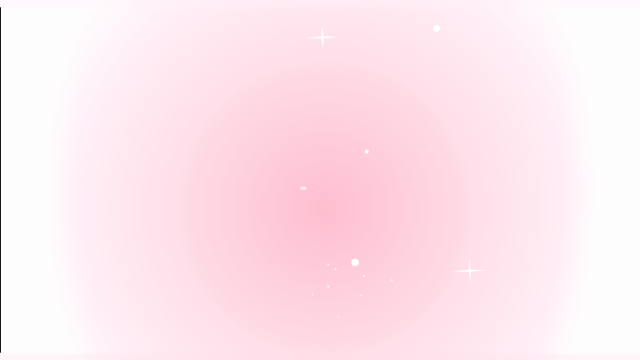
Reproduce this background procedurally as a Shadertoy shader.

```glsl
float hash(float n) {
    return fract(sin(n * 12.9898) * 43758.5453);
}

// Linear step from 0 to 1 between two values
float ramp(float a, float b, float x) {
    return clamp((x - a) / (b - a), 0.0, 1.0);
}

float disc(vec2 p, float radius, float pixel) {
    return clamp((radius - length(p)) / pixel + 0.5, 0.0, 1.0);
}

// Slightly tilted four-pointed sparkle with tapering arms
float sparkle(vec2 p, float pixel) {
    p.y -= 0.04 * p.x;
    p.x += 0.04 * p.y;
    vec2 taper = 0.0032 * (1.0 - abs(p) / vec2(0.046, 0.032));
    vec2 arms = clamp((taper - abs(p.yx)) / pixel + 0.5, 0.0, 1.0);
    arms *= step(abs(p), vec2(0.046, 0.032));
    return max(arms.x, arms.y);
}

void mainImage(out vec4 fragColor, in vec2 fragCoord) {
    float pixel = 1.0 / iResolution.y;
    vec2 p = fragCoord * pixel;
    float width = iResolution.x * pixel;

    vec3 rose = vec3(0.995, 0.745, 0.815);
    vec3 blush = vec3(0.998, 0.865, 0.905);
    vec3 petal = vec3(1.0, 0.945, 0.972);
    vec3 white = vec3(0.995, 0.992, 0.995);

    // Radial glow, a little below the middle
    float r = length(p - vec2(0.508 * width, 0.421));
    vec3 color = mix(rose, blush, ramp(0.0, 0.41, r));
    color = mix(color, petal, ramp(0.38, 0.73, r));
    color = mix(color, white, smoothstep(0.68, 0.90, r));

    // White sides, bowed inward at the corners
    float side = abs(p.x - 0.5 * width) + 0.28 * (p.y - 0.5) * (p.y - 0.5);
    color = mix(color, white, smoothstep(0.66, 0.80, side));

    // Soft strips along the top and bottom
    color = mix(color, petal, 0.35 * smoothstep(0.965, 0.99, p.y));
    color = mix(color, blush, 0.25 * smoothstep(0.025, 0.01, p.y));

    // Two sparkles and the larger lights
    float light = sparkle(p - vec2(0.504 * width, 0.896), pixel);
    light = max(light, sparkle(p - vec2(0.734 * width, 0.248), pixel));
    light = max(light, disc(p - vec2(0.555 * width, 0.271), 0.0105, pixel));
    light = max(light, disc(p - vec2(0.682 * width, 0.921), 0.0095, pixel));
    light = max(light, disc(p - vec2(0.573 * width, 0.579), 0.0055, pixel));
    vec2 flat_ = (p - vec2(0.474 * width, 0.477)) * vec2(0.5, 1.0);
    light = max(light, 0.7 * disc(flat_, 0.0045, pixel));

    // Small motes scattered below the glow
    for (float i = 1.0; i < 9.0; i++) {
        vec2 spot = vec2(0.47 + 0.18 * hash(i), 0.09 + 0.22 * hash(i + 40.0));
        float radius = 0.002 + 0.002 * hash(i + 80.0);
        light = max(light, 0.75 * disc(p - spot * vec2(width, 1.0), radius, pixel));
    }
    color = mix(color, vec3(1.0), light);

    // Thin dark line on the left edge
    float line = clamp((0.0025 - p.x) / pixel + 0.5, 0.0, 1.0);
    line *= smoothstep(0.5, 0.5 - pixel, abs(p.y - 0.5) + 0.019);
    color = mix(color, vec3(0.0), line);

    fragColor = vec4(color, 1.0);
}
```
